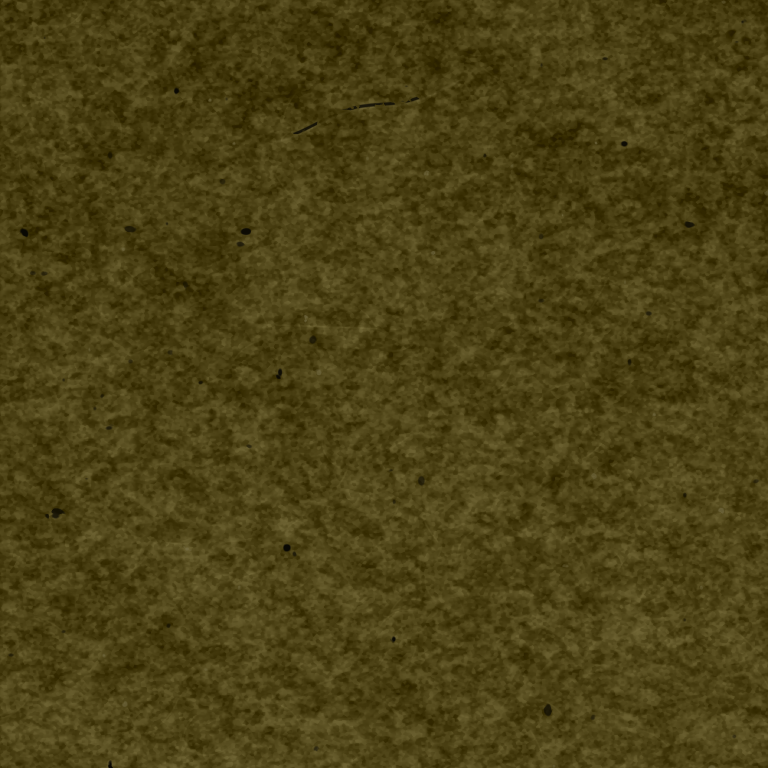
A Shadertoy shader for this texture:

```glsl
const vec3 BASE_COLOR = vec3(0.292, 0.252, 0.078);
const vec3 TONE_AXIS = vec3(1.0, 0.99, 0.88);
const vec3 SPECK_COLOR = vec3(0.035, 0.03, 0.01);
const vec3 FLECK_COLOR = vec3(0.50, 0.47, 0.32);

// Cells per canvas for each layer of mottling
const vec2 GRAIN_SCALE = vec2(235.0, 275.0);
const vec2 PULP_SCALE = vec2(92.0, 126.0);
const vec2 MOTTLE_SCALE = vec2(36.0, 50.0);
const vec2 CLOUD_SCALE = vec2(8.0, 10.0);
const float GRAIN_GAIN = 0.100;
const float PULP_GAIN = 0.125;
const float MOTTLE_GAIN = 0.065;
const float CLOUD_GAIN = 0.042;
const float TOP_SHADE = 0.034;

const float FIBRE_CELLS = 15.0;
const float FIBRE_GAIN = 0.045;
const float FIBRE_WIDTH = 0.0013;

vec3 hash3(vec2 p) {
    vec3 q = fract(p.xyx * vec3(0.1031, 0.1030, 0.0973));
    q += dot(q, q.yxz + 33.33);
    return fract((q.xxy + q.yzz) * q.zyx);
}

// Smooth cellular noise: jittered cell values blended by distance, centred on 0
float cellNoise(vec2 p) {
    vec2 cell = floor(p);
    float total = 0.0, weightSum = 0.0;
    for (int y = -1; y <= 1; y++)
    for (int x = -1; x <= 1; x++) {
        vec2 id = cell + vec2(x, y);
        vec3 h = hash3(id);
        vec2 d = id + h.xy - p;
        float weight = exp(-6.0 * dot(d, d));
        total += weight * h.z;
        weightSum += weight;
    }
    return total / weightSum - 0.5;
}

float segmentDistance(vec2 p, vec2 a, vec2 b) {
    vec2 ab = b - a;
    return length(p - a - ab * clamp(dot(p - a, ab) / dot(ab, ab), 0.0, 1.0));
}

// Faint curved hairs, mostly lighter than the sheet
float fibres(vec2 uv, float seed, float px) {
    vec2 p = uv * FIBRE_CELLS + seed;
    vec2 cell = floor(p);
    float tone = 0.0;
    for (int y = -1; y <= 1; y++)
    for (int x = -1; x <= 1; x++) {
        vec2 id = cell + vec2(x, y);
        vec3 place = hash3(id), shape = hash3(id + 71.3);
        float angle = (place.z - 0.5) * 2.6;
        vec2 along = vec2(cos(angle), sin(angle));
        vec2 d = p - id - place.xy;
        d = vec2(dot(d, along), dot(d, vec2(-along.y, along.x)));
        d.y += (shape.x - 0.5) * 2.0 * d.x * d.x;
        float reach = mix(0.12, 0.55, shape.y);
        float dist = abs(d.y) / FIBRE_CELLS;
        float line = 1.0 - smoothstep(0.0, FIBRE_WIDTH + px * 0.5, dist);
        line *= 1.0 - smoothstep(0.4 * reach, reach, abs(d.x));
        tone += line * (shape.z - 0.25);
    }
    return tone;
}

// Sparse ragged spots; radius is in canvas units
float specks(vec2 uv, float cells, float share, float radius, float ragged, float px) {
    vec2 p = uv * cells;
    vec2 cell = floor(p);
    float cover = 0.0;
    for (int y = -1; y <= 1; y++)
    for (int x = -1; x <= 1; x++) {
        vec2 id = cell + vec2(x, y);
        vec3 place = hash3(id + cells * 3.7), shape = hash3(id + cells * 9.1);
        vec2 d = (p - id - place.xy) / cells;
        d *= mix(vec2(0.75, 1.3), vec2(1.3, 0.75), shape.x);
        float size = radius * mix(0.45, 1.0, shape.y * shape.y);
        float dist = length(d) + ragged * size * 1.5 - size;
        float spot = 1.0 - smoothstep(-px, px * 1.2, dist);
        cover = max(cover, spot * step(place.z, share) * mix(0.6, 1.0, shape.z));
    }
    return cover;
}

void mainImage(out vec4 fragColor, in vec2 fragCoord) {
    vec2 uv = fragCoord / iResolution.y;
    float px = 1.0 / iResolution.y;

    // Layered paper pulp, darker toward the top
    float grain = cellNoise(uv * GRAIN_SCALE);
    float pulp = cellNoise(uv * PULP_SCALE + 17.0);
    float tone = GRAIN_GAIN * grain + PULP_GAIN * pulp;
    tone += MOTTLE_GAIN * cellNoise(uv * MOTTLE_SCALE + 43.0);
    tone += CLOUD_GAIN * cellNoise(uv * CLOUD_SCALE + 89.0);
    tone += TOP_SHADE * (0.5 - uv.y);

    // Hairs and one long pale scratch
    tone += FIBRE_GAIN * (fibres(uv, 5.0, px) + fibres(uv, 130.4, px));
    float scratch = segmentDistance(uv, vec2(0.36, 0.577), vec2(0.515, 0.571));
    tone += 0.045 * (1.0 - smoothstep(0.0, 0.0022, scratch)) * (0.8 + pulp);
    vec3 color = BASE_COLOR + tone * TONE_AXIS;

    // Broken crease with a pale lip below
    vec2 bent = uv + vec2(0.0, 0.006 * sin(uv.x * 38.0));
    float crease = segmentDistance(bent, vec2(0.38, 0.83), vec2(0.55, 0.88));
    float lip = segmentDistance(bent + vec2(0.0, 0.004), vec2(0.36, 0.825), vec2(0.60, 0.895));
    color += 0.04 * (1.0 - smoothstep(0.0, 0.003, lip));
    float gaps = smoothstep(0.0, 0.2, pulp + 0.4 * grain);
    color = mix(color, SPECK_COLOR, 0.8 * gaps * (1.0 - smoothstep(0.0008, 0.003, crease)));

    // Dark inclusions and tiny pale flecks
    float dark = specks(uv, 6.0, 0.26, 0.0085, pulp, px);
    dark = max(dark, 0.65 * specks(uv, 23.0, 0.06, 0.0040, pulp, px));
    color = mix(color, SPECK_COLOR, dark);
    color = mix(color, FLECK_COLOR, 0.6 * specks(uv, 19.0, 0.06, 0.0032, grain, px));

    fragColor = vec4(clamp(color, 0.0, 1.0), 1.0);
}
```
